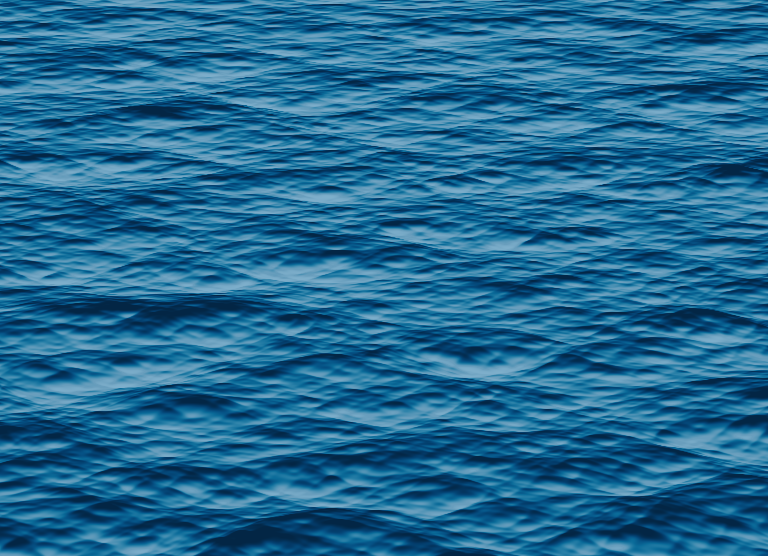
Reproduce this texture procedurally as a Shadertoy shader.

```glsl
const vec3 ABYSS    = vec3(0.01, 0.15, 0.27);
const vec3 DEEP     = vec3(0.01, 0.23, 0.41);
const vec3 BLUE     = vec3(0.02, 0.32, 0.52);
const vec3 AZURE    = vec3(0.04, 0.42, 0.60);
const vec3 SHEEN    = vec3(0.19, 0.52, 0.67);
const vec3 SKY      = vec3(0.41, 0.62, 0.74);
const vec3 GLINT    = vec3(0.50, 0.69, 0.80);

const float HORIZON = 2.1;       // height of the vanishing line
const float DEPTH_SCALE = 7.7;   // foreshortening of the sea plane
const int WAVE_COUNT = 42;

float hash(float n) {
    return fract(sin(n * 12.99) * 43758.5);
}

float ramp(float a, float b, float t) {
    return clamp((t - a) / (b - a), 0.0, 1.0);
}

// Screen point to a point on the receding sea plane
vec2 seaPlane(vec2 screen, float distanceToHorizon) {
    return vec2(screen.x * 1.6, DEPTH_SCALE) / distanceToHorizon;
}

// Slow variation in how rough the small ripples are
float gust(vec2 p) {
    return 1.0 + 0.13 * sin(p.x * 4.1 + 1.7 * sin(p.y * 1.3))
               + 0.10 * sin(p.y * 3.7 - p.x * 2.3);
}

// Slope facing away from the viewer, scaled to unit variance
float seaSlope(vec2 p, float footprint, float spread, float growth, float drag) {
    float roughness = gust(p);
    float frequency = 9.5;
    float slope = 0.0;
    float power = 0.0;
    for (int i = 0; i < WAVE_COUNT; i++) {
        float n = float(i);
        float angle = (fract(n * 0.618 + 0.37) - 0.5) * spread;
        vec2 direction = vec2(sin(angle), cos(angle));
        float phase = dot(p, direction) * frequency + 6.283 * hash(n + 3.0);

        // Peaked crests, fading out below the pixel size
        float steepness = cos(phase) * exp(sin(phase) - 1.0);
        float fade = 1.0 - smoothstep(1.0, 2.9, frequency * footprint);
        float weight = pow(frequency / 9.5, 0.08) * fade;
        weight *= mix(0.85, roughness, ramp(5.0, 16.0, n));

        slope -= steepness * weight * direction.y;
        power += weight * weight * direction.y * direction.y;

        // Larger waves pull the smaller ones towards their crests
        p -= direction * steepness * drag / frequency;
        frequency *= growth;
    }
    return slope / (0.328 * sqrt(power));
}

// Water colour from the darkest face (0) to the brightest reflection (1)
vec3 waterColor(float t) {
    vec3 color = mix(ABYSS, DEEP, ramp(0.03, 0.135, t));
    color = mix(color, BLUE, ramp(0.135, 0.28, t));
    color = mix(color, AZURE, ramp(0.28, 0.465, t));
    color = mix(color, SHEEN, ramp(0.465, 0.69, t));
    color = mix(color, SKY, ramp(0.69, 0.91, t));
    return mix(color, GLINT, ramp(0.93, 1.0, t));
}

void mainImage(out vec4 fragColor, in vec2 fragCoord) {
    vec2 screen = (fragCoord - vec2(0.5 * iResolution.x, 0.0)) / iResolution.y;
    float distanceToHorizon = HORIZON - screen.y;
    float stretch = DEPTH_SCALE / (distanceToHorizon * distanceToHorizon);
    vec2 p = seaPlane(screen, distanceToHorizon);

    float slope = seaSlope(p, stretch / iResolution.y, 2.0, 1.081, 0.22);

    // Flatter viewing angles reflect more sky; corners fall off
    vec2 centered = vec2(screen.x, screen.y - 0.55);
    float light = slope + 0.55 * (screen.y - 0.5) + 0.06 - 0.4 * dot(centered, centered);

    // The logistic curve spreads the slopes evenly over the colours
    float tone = 1.0 / (1.0 + exp(-1.55 * light));
    fragColor = vec4(waterColor(tone), 1.0);
}
```
